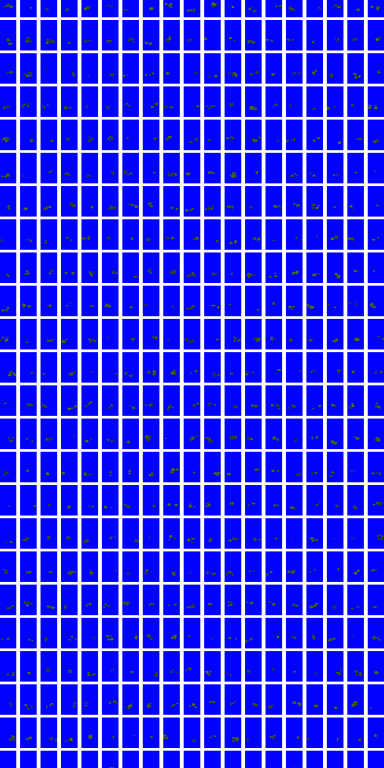
This pattern is drawn by a Shadertoy shader. Its source:

```glsl
// Upright blue tiles in a centred grid of pale grout, each with a small olive
// cluster of moss below its middle. Tiles are boxes repeated with fract; the
// clusters are hashed, flattened discs roughened by gradient noise.

vec2 hash2(vec2 p) {
    vec3 h = fract(p.xyx * vec3(0.1031, 0.1030, 0.0973));
    h += dot(h, h.yzx + 33.33);
    return fract((h.xx + h.yz) * h.zy);
}

float cornerSlope(vec2 corner, vec2 offset) {
    return dot(hash2(corner) * 2.0 - 1.0, offset);
}

float gradientNoise(vec2 p) {
    vec2 i = floor(p), f = fract(p);
    vec2 u = f * f * f * (f * (f * 6.0 - 15.0) + 10.0);
    vec2 e = vec2(1.0, 0.0);
    return mix(mix(cornerSlope(i, f), cornerSlope(i + e, f - e), u.x),
               mix(cornerSlope(i + e.yx, f - e.yx), cornerSlope(i + e.xx, f - e.xx), u.x), u.y);
}

// Returns moss coverage in x and its brightness in y
vec2 mossCluster(vec2 q, vec2 tile, float pixel) {
    vec2 seed = tile + 71.0;
    vec2 trait = hash2(seed);
    vec2 middle = vec2(0.0, -0.0145) + (hash2(seed + 13.7) - 0.5) * vec2(0.020, 0.011);
    float count = 1.0 + floor(trait.x * 5.0);
    float rough = gradientNoise((q + tile * 0.37) * 420.0);
    vec2 moss = vec2(0.0, 0.5);
    for (float k = 0.0; k < 5.0; k++) {
        if (k >= count) break;
        vec2 spread = hash2(seed + 5.3 * k + 29.1) - 0.5;
        vec2 look = hash2(seed + 9.1 * k + 47.9);
        vec2 d = q - middle - spread * vec2(0.019, 0.010);
        float radius = mix(0.0018, 0.0046, look.x) * mix(0.8, 1.1, trait.y);
        float dist = length(d * vec2(0.9, 1.15)) - radius * (1.0 + 0.5 * rough);
        float cover = clamp(0.5 - dist / pixel, 0.0, 1.0);
        moss.y = mix(moss.y, look.y + rough, cover);
        moss.x = max(moss.x, cover);
    }
    return moss;
}

void mainImage(out vec4 fragColor, in vec2 fragCoord) {
    float pixel = 1.0 / iResolution.x;
    vec2 p = (fragCoord - 0.5 * iResolution.xy) * pixel;

    // Grid: a tile column and a grout row pass through the centre
    vec2 cell = vec2(0.05326, 0.0865);
    vec2 grid = p / cell + vec2(0.5, 0.0);
    vec2 tile = floor(grid);
    vec2 q = (fract(grid) - 0.5) * cell;

    // Tile face between the grout lines
    vec2 halfSize = 0.5 * (cell - vec2(0.0100, 0.0070));
    vec2 inside = clamp(0.5 - (abs(q) - halfSize) / pixel, 0.0, 1.0);

    // Moss on glaze
    vec2 moss = mossCluster(q, tile, pixel);
    vec3 olive = mix(vec3(0.14, 0.20, 0.10), vec3(0.32, 0.45, 0.06), clamp(moss.y, 0.0, 1.0));
    vec3 glaze = mix(vec3(0.005, 0.005, 1.0), olive, moss.x);

    vec3 grout = vec3(0.995, 0.995, 1.0);
    fragColor = vec4(mix(grout, glaze, inside.x * inside.y), 1.0);
}
```
